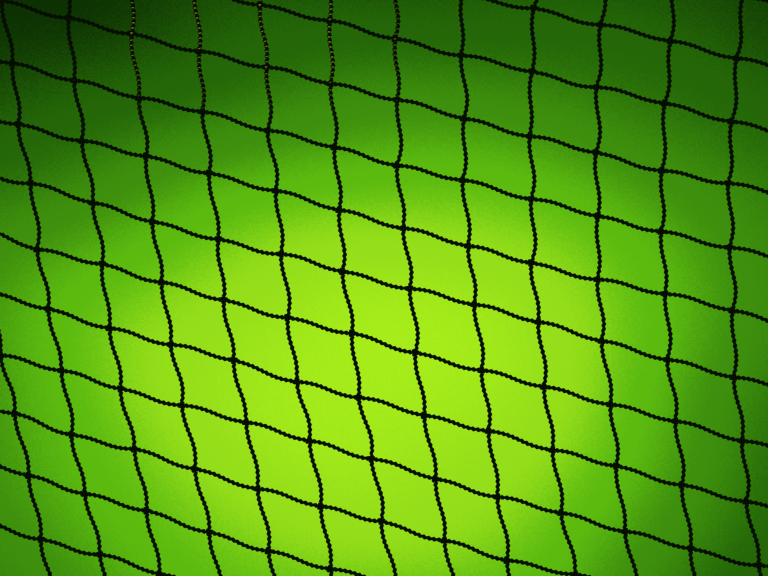
Write a WebGL 2 fragment shader that draws this pattern.

```glsl
#version 300 es
precision highp float;

uniform vec2 u_resolution;
out vec4 fragColor;

const float PI = 3.14159265;
const float CORD_RADIUS = 0.0031;
const float KNOT_RADIUS = 0.0068;
const float TWIST_LENGTH = 0.0088;

const vec3 SHADOW = vec3(0.05, 0.19, 0.01);
const vec3 DEEP_GREEN = vec3(0.14, 0.40, 0.03);
const vec3 MID_GREEN = vec3(0.24, 0.56, 0.05);
const vec3 LEAF_GREEN = vec3(0.36, 0.73, 0.06);
const vec3 LIME = vec3(0.58, 0.87, 0.10);
const vec3 HOT_LIME = vec3(0.67, 0.94, 0.10);
const vec3 CORD = vec3(0.02, 0.06, 0.0);
const vec3 GLINT = vec3(0.42, 0.37, 0.12);

float hash(vec2 cell, float seed) {
    return fract(sin(dot(cell, vec2(12.99, 78.23)) + seed * 37.7) * 4375.85);
}

// Column spacing, lean and curvature drift across the stretched net.
float columnX(float col, float y) {
    return 0.005 + col * (0.1099 + 0.000625 * col)
         + y * (0.12 - 0.0215 * col) + y * y * (0.0576 + 0.00806 * col);
}

float rowY(vec2 cell) {
    return 0.1076 + 0.0295 * cell.x + cell.y * (0.1073 + 0.00026 * cell.x);
}

vec2 knotAt(vec2 cell) {
    float y = rowY(cell);
    vec2 slack = vec2(hash(cell, 1.0), hash(cell, 2.0)) - 0.5;
    return vec2(columnX(cell.x, y), y) + slack * 0.008;
}

// Approximate inverse of the net layout.
vec2 netCoord(vec2 p) {
    float col = 5.0;
    for (int i = 0; i < 4; i++) {
        float spacing = 0.1099 + 0.000625 * col - 0.0215 * p.y + 0.00806 * p.y * p.y;
        col = (p.x - 0.005 - 0.12 * p.y - 0.0576 * p.y * p.y) / spacing;
    }
    return vec2(col, (p.y - rowY(vec2(col, 0.0))) / (0.1073 + 0.00026 * col));
}

// Twisted cord between two knots: x is signed distance, y is twist phase.
vec2 strand(vec2 p, vec2 a, vec2 b, float bend, float wave) {
    vec2 span = b - a;
    float len = length(span);
    vec2 normal = vec2(-span.y, span.x) / len;
    float t = clamp(dot(p - a, span) / (len * len), 0.0, 1.0);
    float phase = 2.0 * PI * len * t / TWIST_LENGTH;
    float sway = bend * sin(PI * t) - wave * sin(2.0 * PI * t) + 0.0006 * sin(phase);
    float radius = CORD_RADIUS + 0.0006 * cos(phase);
    return vec2(length(p - a - span * t - normal * sway) - radius, phase);
}

float knot(vec2 p, vec2 center, float turn) {
    vec2 q = p - center;
    float lumps = 0.0011 * sin(3.0 * atan(q.y, q.x + 1e-6) + turn);
    return length(q * vec2(1.0, 1.08)) - KNOT_RADIUS - lumps;
}

float coverage(float dist, float blur) {
    return 1.0 - smoothstep(-blur, blur, dist);
}

// Off-centre glow with dim upper left and lower right corners.
float glowLevel(vec2 p) {
    vec2 q = (p - vec2(0.66, 0.62)) / vec2(0.75, p.y < 0.62 ? 0.43 : 0.62);
    float level = 1.2 * exp(-0.85 * dot(q, q));
    level -= 0.24 * smoothstep(0.85, 1.33, p.x) * smoothstep(0.3, 0.75, p.y);
    vec2 corner = p - vec2(0.1, 0.1);
    level -= 0.13 * exp(-9.0 * dot(corner, corner));
    float mottling = sin(p.x * 7.0 + 2.0 * sin(p.y * 5.0)) + 0.5 * sin(p.y * 17.0 - p.x * 11.0);
    return level + 0.018 * mottling;
}

vec3 greenRamp(float level) {
    vec3 color = mix(SHADOW, DEEP_GREEN, smoothstep(0.0, 0.25, level));
    color = mix(color, MID_GREEN, smoothstep(0.25, 0.5, level));
    color = mix(color, LEAF_GREEN, smoothstep(0.5, 0.75, level));
    color = mix(color, LIME, smoothstep(0.75, 1.0, level));
    return mix(color, HOT_LIME, smoothstep(1.0, 1.25, level));
}

vec3 drawNet(vec3 color, vec2 p, float blur) {
    vec2 base = floor(netCoord(p));
    float dist = 1.0;
    float glint = 0.0;
    for (int j = -1; j <= 1; j++) {
        for (int i = -1; i <= 1; i++) {
            vec2 cell = base + vec2(i, j);
            vec2 here = knotAt(cell);
            float slack = hash(cell, 3.0) - 0.5;
            vec2 across = strand(p, here, knotAt(cell + vec2(1, 0)), 0.005 * slack, 0.0025);
            vec2 down = strand(p, here, knotAt(cell + vec2(0, 1)), 0.006 * slack - 0.003, -0.003);
            float tied = knot(p, here, 6.0 * slack);
            dist = min(dist, min(min(across.x, down.x), tied));
            float crest = smoothstep(0.1, 0.9, sin(down.y));
            glint = max(glint, crest * coverage(down.x + 0.001, blur) * step(0.0, tied));
        }
    }
    // Warm light catches the upper part of the hanging cords.
    float lit = (1.0 - smoothstep(0.08, 0.24, p.y)) * smoothstep(0.1, 0.25, p.x)
              * (1.0 - smoothstep(0.6, 0.8, p.x));
    return mix(color, mix(CORD, GLINT, glint * lit), coverage(dist, blur));
}

void main() {
    vec2 p = vec2(gl_FragCoord.x, u_resolution.y - gl_FragCoord.y) / u_resolution.y;
    float blur = max(0.9 / u_resolution.y, 0.0014);
    float grain = hash(floor(p * 380.0), 4.0) - 0.5;
    vec3 backdrop = greenRamp(glowLevel(p) + 0.03 * grain);
    fragColor = vec4(drawNet(backdrop, p, blur), 1.0);
}
```
